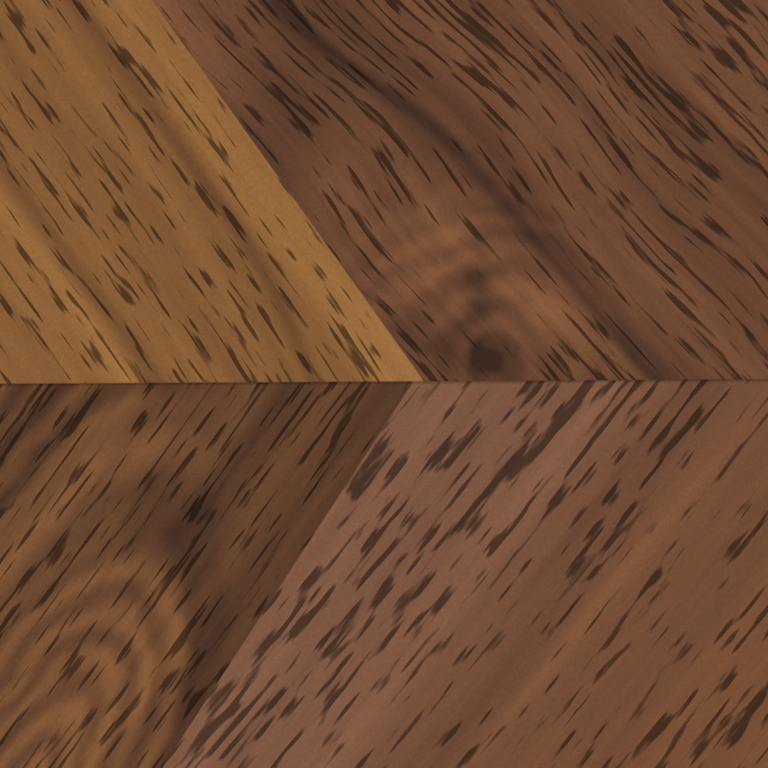
Reproduce this texture procedurally as a WebGL 2 fragment shader.

```glsl
#version 300 es
precision highp float;
// Walnut chevron parquet: four planks with slanted grain, cathedral arches and a knot.
uniform vec2 u_resolution;
out vec4 fragColor;

float hash(vec2 p) {
  vec3 q = fract(vec3(p.xyx) * 0.1031);
  q += dot(q, q.yzx + 33.33);
  return fract((q.x + q.y) * q.z);
}

float noise(vec2 p) {
  vec2 i = floor(p), f = fract(p);
  f = f * f * (3.0 - 2.0 * f);
  return mix(mix(hash(i), hash(i + vec2(1, 0)), f.x),
             mix(hash(i + vec2(0, 1)), hash(i + vec2(1, 1)), f.x), f.y);
}

float fbm(vec2 p) {
  float sum = 0.0, amp = 0.5;
  for (int i = 0; i < 4; i++) {
    sum += amp * noise(p);
    p = p * 2.03 + 17.3;
    amp *= 0.5;
  }
  return sum / 0.9375;
}

float band(float x, float center, float width) {
  float d = (x - center) / width;
  return exp(-d * d);
}

float blob(vec2 p, vec2 center, vec2 size) {
  vec2 d = (p - center) / size;
  return exp(-dot(d, d));
}

// Grain space: x runs across the fibres, y along them
vec2 grainSpace(vec2 p, vec2 origin, vec2 along) {
  along = normalize(along);
  return vec2(dot(p - origin, vec2(abs(along.y), -along.x * sign(along.y))), dot(p - origin, along));
}

// Long streaks, centred on zero
float streaks(vec2 g, float seed) {
  return 0.65 * fbm(g * vec2(24.0, 1.6) + seed) + 0.35 * fbm(g * vec2(90.0, 5.0) + seed) - 0.5;
}

// Short dark dashes lying along the fibres
float pores(vec2 g, vec2 density, float amount) {
  float dash = 0.75 * noise(g * density + 51.0) + 0.25 * noise(g * density * 2.1 + 9.0);
  float cluster = fbm(g * vec2(22.0, 4.0) + 31.0) - 0.5;
  return smoothstep(0.61, 0.82, dash + 0.35 * cluster + amount);
}

vec3 wood(vec3 dark, vec3 light, float tone, float pore) {
  return mix(dark, light, clamp(tone, -0.1, 1.1)) * (1.0 - 0.42 * pore);
}

vec3 goldenPlank(vec2 p) {
  vec2 g = grainSpace(p, vec2(0.198, 1.0), vec2(0.354, -0.496));
  g.x += 0.012 * (noise(p * 5.0) - 0.5);
  float bend = g.x + 0.045 * smoothstep(0.3, 0.65, g.y);
  float tone = 0.68 + 0.75 * streaks(g, 3.0);
  tone += 0.2 * band(g.x, -0.035, 0.04) + 0.22 * band(g.x, -0.31, 0.016);
  tone -= 0.42 * band(bend, -0.085, 0.012) + 0.18 * band(bend, -0.115, 0.02);
  tone -= 0.28 * band(g.x, -0.285, 0.012) + 0.16 * band(g.x, -0.2, 0.03);
  float pore = pores(g, vec2(210.0, 24.0), -0.03 - 0.07 * smoothstep(-0.1, 0.0, g.x));
  return wood(vec3(0.38, 0.25, 0.16), vec3(0.62, 0.435, 0.25), tone, pore);
}

vec3 knottyPlank(vec2 p) {
  vec2 knot = vec2(0.635, 0.531);
  vec2 g = grainSpace(p, vec2(0.2, 1.0), vec2(0.66, -0.75));
  g.x += 0.025 * (noise(p * 6.0) - 0.5);
  float tone = 0.52 + 0.9 * streaks(g, 40.0);
  // Dark flanks of the arch
  float arch = g.x - 0.05 * smoothstep(0.05, 0.6, g.y);
  tone -= 0.4 * band(arch, 0.122, 0.012) * smoothstep(0.0, 0.15, g.y);
  tone -= 0.3 * blob(p, vec2(0.37, 0.83), vec2(0.07, 0.13));
  tone -= 0.18 * band(g.x, 0.19, 0.03);
  // Pale figure and its growth rings
  float figure = blob(p, vec2(0.62, 0.61), vec2(0.16, 0.13));
  tone += 0.32 * blob(p, vec2(0.57, 0.68), vec2(0.06, 0.07));
  tone += 0.3 * blob(p, vec2(0.71, 0.59), vec2(0.08, 0.06));
  tone += 0.15 * blob(p, vec2(0.43, 0.76), vec2(0.05, 0.07));
  vec2 around = p - knot;
  float radius = length(around * vec2(0.8, 1.0)) + 0.09 * (fbm(p * 9.0) - 0.5);
  tone += 0.15 * figure * cos(radius * 145.0);
  tone -= 0.3 * blob(p, vec2(0.622 + 0.015 * (noise(p * 25.0) - 0.5), 0.625), vec2(0.013, 0.055));
  tone -= 0.32 * blob(p, vec2(0.55, 0.55), vec2(0.055, 0.035));
  tone -= 0.75 * blob(p, knot, vec2(0.022, 0.018)) + 0.3 * blob(p, knot, vec2(0.05, 0.035));
  float pore = pores(g, vec2(200.0, 20.0), 0.05 * smoothstep(0.15, 0.4, g.x) - 0.12 * figure);
  return wood(vec3(0.27, 0.18, 0.14), vec3(0.55, 0.365, 0.245), tone, pore);
}

vec3 archedPlank(vec2 p) {
  vec2 g = grainSpace(p, vec2(0.536, 0.5), vec2(0.36, 0.5));
  vec2 tip = grainSpace(p, vec2(0.05, 0.0), vec2(0.5, 0.87));
  float r = length(tip / vec2(0.14, 0.33)) + 0.28 * (fbm(p * 8.0) - 0.5);
  float inside = 1.0 - smoothstep(1.0, 1.25, r);
  float tone = 0.45 + 0.85 * streaks(g, 80.0) + 0.22 * inside;
  tone += 0.17 * inside * cos(r * 27.0);
  tone -= 0.35 * band(r, 1.12, 0.12) * smoothstep(0.12, 0.22, p.x);
  // Pale sweep over the arch, dark curved bands above it
  tone += 0.28 * band(r, 1.42, 0.12) * (1.0 - smoothstep(0.2, 0.3, p.x));
  float upperLeft = smoothstep(1.5, 1.75, r) * (1.0 - smoothstep(0.17, 0.32, p.x));
  tone += 0.2 * upperLeft * cos(r * 23.0) - 0.08 * upperLeft;
  tone -= 0.25 * band(g.x, -0.025, 0.02) + 0.2 * band(g.x, -0.13, 0.02);
  float pore = pores(g, vec2(210.0, 20.0), 0.01);
  return wood(vec3(0.28, 0.185, 0.14), vec3(0.56, 0.38, 0.235), tone, pore);
}

vec3 rosyPlank(vec2 p) {
  vec2 g = grainSpace(p, vec2(0.536, 0.5), vec2(0.62, 0.78));
  g.x += 0.012 * (noise(p * 4.0) - 0.5);
  float far = smoothstep(0.1, 0.5, g.x);
  float tone = 0.72 + 0.7 * streaks(g, 120.0) - 0.1 * far;
  tone -= 0.18 * band(g.x, 0.3, 0.035) + 0.15 * band(g.x, 0.5, 0.03);
  float pore = pores(g, vec2(150.0, 21.0), 0.035 - 0.05 * far);
  vec3 light = mix(vec3(0.565, 0.395, 0.3), vec3(0.55, 0.365, 0.235), far);
  return wood(vec3(0.33, 0.22, 0.17), light, tone, pore);
}

void main() {
  vec2 p = gl_FragCoord.xy / u_resolution;
  float edge = 1.0 / u_resolution.y;

  // Signed distances to the three joints
  float level = p.y - 0.5 - 0.006 * p.x;
  float upper = grainSpace(p, vec2(0.198, 1.0), vec2(0.354, -0.496)).x;
  float lower = grainSpace(p, vec2(0.536, 0.5), vec2(0.325, 0.5)).x;

  vec3 top = mix(goldenPlank(p), knottyPlank(p), smoothstep(-edge, edge, upper));
  vec3 bottom = mix(archedPlank(p), rosyPlank(p), smoothstep(-edge, edge, lower));
  vec3 color = mix(bottom, top, smoothstep(-edge, edge, level));

  // Thin shadow in the level joint and fine surface tooth
  color *= 1.0 - 0.18 * band(level, -0.001, 0.002);
  color *= 0.97 + 0.06 * noise(p * 400.0);
  fragColor = vec4(color, 1.0);
}
```
